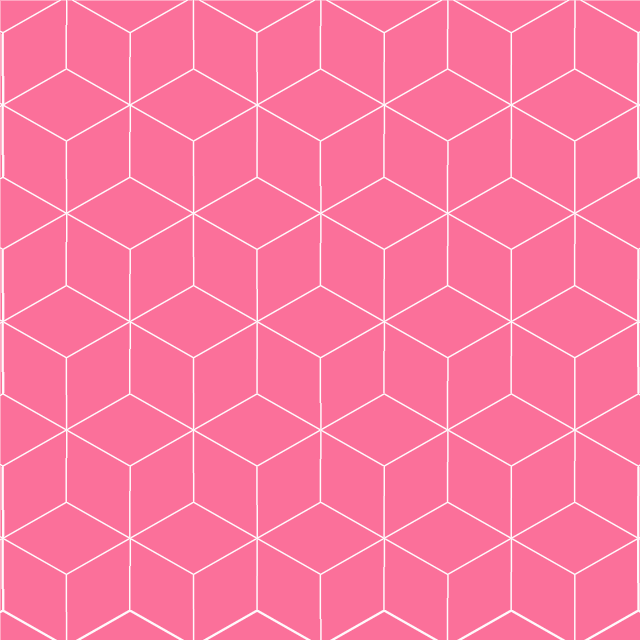
This pattern is drawn by a Shadertoy shader. Its source:

```glsl
// Tumbling-block lattice: fine white lines on pink, outlining stacked cubes.
// Each point finds its nearest lattice hub, whose six spokes are three lines
// through the hub; the spokes end exactly at the corners of the hub's cell.

const vec3  FILL_COLOR = vec3(0.984, 0.440, 0.602);
const vec3  LINE_COLOR = vec3(1.0, 0.975, 0.985);
const vec2  PITCH      = vec2(0.19857, 0.33854);  // repeat, two staggered rows
const vec2  ORIGIN     = vec2(0.5010, 0.6667);    // position of one hub
const float LINE_WIDTH = 0.0023;
const float SEAM_GAIN  = 1.6;     // heavier strokes along the outer seams
const float JOG        = 0.0010;  // sideways slip in the upright strokes
const float RIM_WIDTH  = 0.0014;  // pale rim at the top and left
const float RIM_ALPHA  = 0.45;

float hash(vec2 p) {
    vec3 q = fract(vec3(p.xyx) * 0.1031);
    q += dot(q, q.yzx + 33.33);
    return fract((q.x + q.y) * q.z);
}

// Offset from the nearest point of a rectangular grid.
vec2 gridOffset(vec2 p) {
    return p - PITCH * round(p / PITCH);
}

// Offset from the nearest hub, measured where the cells are regular hexagons.
vec2 hubOffset(vec2 p) {
    vec2 regular = vec2(1.0, sqrt(3.0) * PITCH.x / PITCH.y);
    vec2 a = gridOffset(p);
    vec2 b = gridOffset(p - 0.5 * PITCH);
    return length(a * regular) < length(b * regular) ? a : b;
}

// Antialiased coverage of a stroke at distance d from its centre.
float stroke(float d, float width, float pixel) {
    return clamp(0.5 + (0.5 * width - d) / pixel, 0.0, 1.0);
}

void mainImage(out vec4 fragColor, in vec2 fragCoord) {
    float pixel = 1.0 / iResolution.y;
    vec2 uv = fragCoord * pixel;
    vec2 p = hubOffset(uv - ORIGIN);
    vec2 hub = uv - p;

    // Slanted spokes, mirrored into one quadrant
    vec2 slant = normalize(vec2(0.5 * PITCH.x, PITCH.y / 6.0));
    float slantDist = abs(dot(abs(p), vec2(-slant.y, slant.x)));
    float slantWidth = LINE_WIDTH * (hub.y < 0.0 ? SEAM_GAIN : 1.0);

    // Upright spokes, each with a slight slip that repeats down its column
    float column = round((hub.x - ORIGIN.x) / (0.5 * PITCH.x));
    float slip = hash(vec2(column + 40.0, p.y > 0.0 ? 7.0 : 19.0));
    float outer = step(PITCH.y * mix(0.12, 0.24, slip), abs(p.y));
    float uprightDist = abs(p.x - JOG * (slip - 0.5) * (2.0 * outer - 1.0));
    bool sideSeam = abs(hub.x - 0.5) > 0.49;
    float uprightWidth = LINE_WIDTH * (sideSeam ? SEAM_GAIN : 1.0);

    float ink = max(stroke(slantDist, slantWidth, pixel),
                    stroke(uprightDist, uprightWidth, pixel));

    // Pale rim
    float rimDist = min(uv.x, 1.0 - uv.y);
    ink = max(ink, RIM_ALPHA * stroke(rimDist, 2.0 * RIM_WIDTH, pixel));

    fragColor = vec4(mix(FILL_COLOR, LINE_COLOR, ink), 1.0);
}
```
